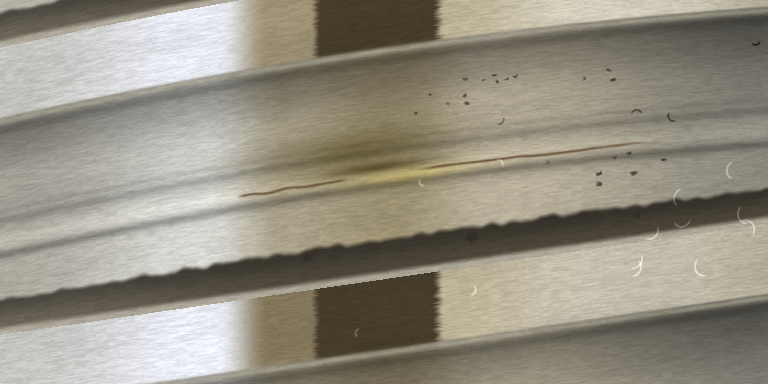
Write a WebGL 1 fragment shader that draws this texture.

```glsl
precision highp float;
// Worn metal screw thread: polished lands alternate with brushed grooves.
// The canvas is unrolled into thread coordinates, one pitch is shaded as a
// profile, and then grain, stains, pits and curled scratches are laid on top.

uniform vec2 u_resolution;

#define PITCH 0.7474
#define PHASE 0.125
#define SLOPE 0.29
#define SAG 0.039
#define LAND_END 0.245
#define GRAIN 0.10
#define PIT_COUNT 26
#define SCRATCH_COUNT 18

float hash(vec2 p) {
  vec3 q = fract(p.xyx * 0.1031);
  q += dot(q, q.yzx + 33.33);
  return fract((q.x + q.y) * q.z);
}

float noise(vec2 p) {
  vec2 i = floor(p), f = fract(p);
  f = f * f * (3.0 - 2.0 * f);
  return mix(mix(hash(i), hash(i + vec2(1.0, 0.0)), f.x),
             mix(hash(i + vec2(0.0, 1.0)), hash(i + vec2(1.0, 1.0)), f.x), f.y);
}

float bell(float x, float center, float width) {
  float d = (x - center) / width;
  return exp(-d * d);
}

// Reflections along the polished land
vec3 landColor(float x, float turn) {
  vec3 c = mix(vec3(0.77, 0.77, 0.75), vec3(0.91, 0.92, 0.95), smoothstep(0.03, 0.24, x));
  c = mix(c, vec3(0.61, 0.56, 0.45) - 0.09 * turn, smoothstep(0.285, 0.35, x));
  c = mix(c, vec3(0.27, 0.235, 0.165), smoothstep(0.405, 0.417, x));
  c = mix(c, vec3(0.73, 0.69, 0.58), smoothstep(0.564, 0.578, x));
  c = mix(c, vec3(0.82, 0.80, 0.73) - 0.06 * turn, smoothstep(0.59, 0.76, x));
  return mix(c, vec3(0.72, 0.69, 0.61), smoothstep(0.88, 1.0, x));
}

// Softer reflections along the groove
vec3 grooveColor(float x) {
  vec3 c = mix(vec3(0.64, 0.63, 0.59), vec3(0.79, 0.79, 0.77), smoothstep(0.02, 0.26, x));
  c = mix(c, vec3(0.63, 0.60, 0.51), smoothstep(0.27, 0.37, x));
  c = mix(c, vec3(0.57, 0.53, 0.42), smoothstep(0.37, 0.50, x));
  c = mix(c, vec3(0.67, 0.64, 0.56), smoothstep(0.52, 0.64, x));
  return mix(c, vec3(0.52, 0.51, 0.47), smoothstep(0.66, 1.0, x));
}

// Dark irregular pits: a spray on the flank, a few by the ridge and dark band
float pits(vec2 p, float px) {
  float mask = 0.0;
  for (int i = 0; i < PIT_COUNT; i++) {
    float k = float(i);
    vec2 r = vec2(hash(vec2(k, 3.7)), hash(vec2(k, 8.1)));
    vec2 c = vec2(1.08 + 0.54 * r.x, 0.41 + 0.09 * r.y);
    if (i > 15) c = vec2(1.20 + 0.60 * r.x, 0.62 + 0.11 * r.y);
    if (i > 22) c = vec2(0.80 + 0.43 * (k - 23.0), 0.79 + 0.02 * r.y);
    float size = 0.002 + 0.004 * r.x * r.y + (i > 22 ? 0.005 : 0.0);
    float d = length((p - c) * vec2(0.65, 1.0)) - size;
    d += 0.006 * (noise(p * 170.0) - 0.5);
    mask = max(mask, 1.0 - smoothstep(-px, px, d));
  }
  return mask;
}

// Short curled arcs, denser toward the right; the sign gives light or dark
float scratches(vec2 p, float px) {
  float mask = 0.0;
  for (int i = 0; i < SCRATCH_COUNT; i++) {
    float k = float(i);
    float a = hash(vec2(k, 21.3)), b = hash(vec2(k, 45.9));
    vec2 c = vec2(0.7 + 1.3 * sqrt(a), 0.38 + 0.64 * b);
    float angle = 6.2832 * hash(vec2(k, 67.2));
    vec2 q = p - c;
    float radius = 0.010 + 0.025 * a * b;
    float arc = 1.0 - smoothstep(0.0005, 0.0015 + px, abs(length(q) - radius));
    arc *= smoothstep(0.2, 0.7, dot(normalize(q + 0.00001), vec2(cos(angle), sin(angle))));
    mask += arc * (b > 0.4 ? 0.17 : -0.22);
  }
  return mask;
}

void main() {
  vec2 uv = gl_FragCoord.xy / u_resolution;
  float x = uv.x, px = 1.0 / u_resolution.y;

  // Unroll the tilted, bowed thread
  float w = 1.0 - uv.y + SLOPE * x;
  float v = w + 4.0 * SAG * x * (1.0 - x) * (1.0 - smoothstep(0.60, 0.88, w));
  float turns = (v - PHASE) / PITCH;
  float turn = floor(turns), u = turns - turn;
  vec2 p = vec2(2.0 * x, v);
  float soft = 0.004 + px;
  float streak = noise(p * vec2(38.0, 260.0));
  float fine = noise(p * vec2(110.0, 430.0) + 17.0);
  float cloud = noise(p * vec2(4.0, 15.0) + 5.0);

  // Groove profile: shaded flank, stepped ridge, lower flank
  float tone = mix(0.70, 1.0, smoothstep(0.26, 0.50, u));
  tone *= 1.0 - 0.17 * smoothstep(0.6, 1.0, x) * (1.0 - smoothstep(0.4, 0.62, u));
  tone *= 1.0 - 0.17 * bell(u, 0.605, 0.016) - 0.08 * bell(u, 0.57, 0.009);
  tone *= 1.0 + 0.13 * bell(u, 0.675, 0.030) - 0.27 * bell(u, 0.722, 0.015);
  tone *= 1.0 + 0.07 * smoothstep(0.73, 0.78, u);
  vec3 color = grooveColor(x) * tone;

  // Brown and yellow stains with a broken rust line along the ridge
  color *= 1.0 - vec3(0.20, 0.23, 0.36) * bell(x, 0.46, 0.10) * bell(u, 0.59, 0.07);
  color *= 1.0 - vec3(0.40, 0.44, 0.55) * bell(x, 0.49, 0.07) * bell(u, 0.66, 0.018);
  color += vec3(0.13, 0.11, 0.0) * bell(x, 0.54, 0.09) * bell(u, 0.70, 0.022);
  float rust = smoothstep(0.22, 0.30, x) * (1.0 - smoothstep(0.78, 0.88, x));
  rust *= smoothstep(0.35, 0.60, noise(vec2(x * 24.0, 2.0)));
  rust *= bell(u, 0.686 + 0.008 * (noise(vec2(x * 40.0, 9.0)) - 0.5), 0.005);
  color = mix(color, vec3(0.34, 0.25, 0.15), 0.75 * rust);

  // Dark band with a ragged upper edge, then the light rim and land
  float ragged = 0.875 + 0.012 * (noise(vec2(x * 75.0, 4.0)) - 0.5);
  vec3 band = mix(vec3(0.35, 0.33, 0.29), vec3(0.25, 0.23, 0.19), smoothstep(0.0, 0.45, x));
  band *= 0.85 + 0.35 * smoothstep(0.88, 0.97, u);
  color = mix(color, band, smoothstep(ragged - soft, ragged + soft * 2.0, u));
  color = mix(color, vec3(0.68, 0.66, 0.60), smoothstep(0.965, 0.988, u));
  vec3 land = landColor(x + 0.006 * (streak - 0.5), turn);
  color = mix(land, color, smoothstep(LAND_END - soft, LAND_END + soft, u));
  color = mix(color, vec3(0.70, 0.68, 0.61), 0.65 * bell(u, LAND_END + 0.012, 0.012));
  color *= 1.0 - 0.16 * bell(u, LAND_END + 0.045, 0.018);

  // Brushed grain and surface wear
  color *= 1.0 + GRAIN * (streak - 0.5) + GRAIN * 0.8 * (fine - 0.5) + 0.07 * (cloud - 0.5);
  color = mix(color, vec3(0.19, 0.17, 0.14), 0.75 * pits(p, px));
  color += scratches(p, px);
  gl_FragColor = vec4(clamp(color, 0.0, 1.0), 1.0);
}
```
